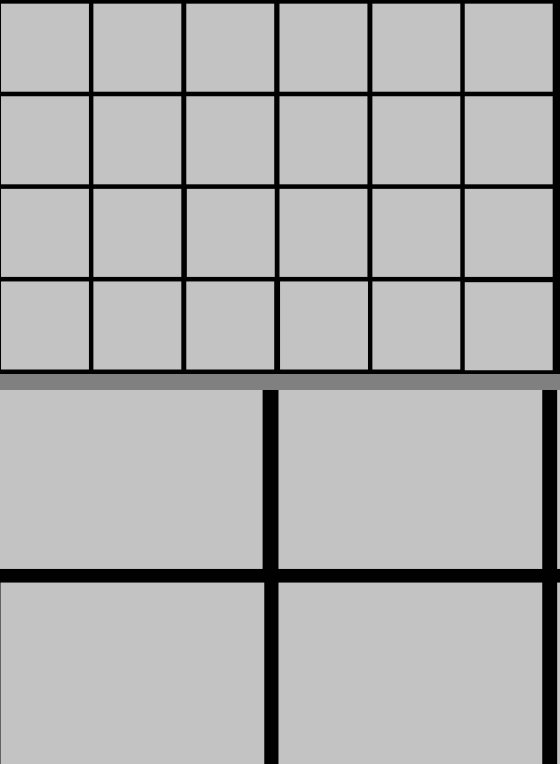
Top, the full canvas; bottom, a detail of the centre.
This pattern is drawn by a WebGL 2 fragment shader. Its source:

```glsl
#version 300 es
precision highp float;
// Six by four flat grey squares separated by a thin black grid.
// Each point is folded into its grid cell and tested against a box;
// columns drift slightly and a few squares sit a little off their place.

uniform vec2 u_resolution;
out vec4 fragColor;

// Small placement errors of one square, in cell units.
vec2 tileOffset(vec2 id) {
    // Gentle drift of the columns: left of centre at first, then right.
    vec2 offset = vec2(-0.0043 * sin(6.28319 * id.x / 5.0), 0.0);
    // Two squares on a low diagonal are pushed right.
    if (id.x + id.y == 3.0 && id.y < 2.0) offset.x += 0.006;
    // The lower right corner square sits low.
    if (id == vec2(5.0, 0.0)) offset.y -= 0.008;
    return offset;
}

// Antialiased coverage of a centred box, one pixel wide at the edge.
float boxCoverage(vec2 p, vec2 halfSize, vec2 pixel) {
    vec2 inside = clamp((halfSize - abs(p)) / pixel + 0.5, 0.0, 1.0);
    return inside.x * inside.y;
}

void main() {
    // Grid space: one unit per cell, leaving a border around the squares.
    vec2 cells = vec2(6.038, 4.039);
    vec2 grid = gl_FragCoord.xy / u_resolution * cells + vec2(0.015, -0.024);
    vec2 id = clamp(floor(grid), vec2(0.0), vec2(5.0, 3.0));

    // Position relative to the centre of the nearest square.
    vec2 local = grid - id - 0.5 - tileOffset(id);
    float square = boxCoverage(local, vec2(0.474, 0.4755), cells / u_resolution);

    vec3 lineBlack = vec3(0.004);
    vec3 tileGrey = vec3(0.765);
    fragColor = vec4(mix(lineBlack, tileGrey, square), 1.0);
}
```
